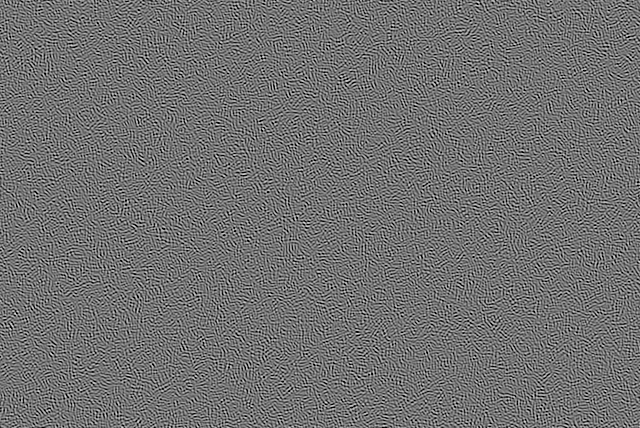
Reproduce this texture procedurally as a WebGL 2 fragment shader.

```glsl
#version 300 es
precision highp float;
// Fine grey labyrinth of short, winding ridges, mostly running down to the right.
// Each cell scatters a few windowed waves of random direction and phase; their
// sum is softened by the pixel footprint and mapped to slightly skewed greys.

uniform vec2 u_resolution;
out vec4 fragColor;

const float TAU = 6.2831853;

// Integer hash: three independent values in 0..1
vec3 hash3(ivec3 cell) {
    uvec3 v = uvec3(cell) * 1664525u + 1013904223u;
    v.x += v.y * v.z; v.y += v.z * v.x; v.z += v.x * v.y;
    v ^= v >> 16u;
    v.x += v.y * v.z; v.y += v.z * v.x; v.z += v.x * v.y;
    return vec3(v >> 8u) / 16777216.0;
}

float cornerSlope(ivec2 corner, vec2 offset) {
    float angle = TAU * hash3(ivec3(corner, 91)).x;
    return dot(vec2(cos(angle), sin(angle)), offset);
}

float gradientNoise(vec2 p) {
    ivec2 i = ivec2(floor(p));
    vec2 f = fract(p);
    vec2 u = f * f * f * (f * (f * 6.0 - 15.0) + 10.0);
    float low = mix(cornerSlope(i, f),
                    cornerSlope(i + ivec2(1, 0), f - vec2(1, 0)), u.x);
    float high = mix(cornerSlope(i + ivec2(0, 1), f - vec2(0, 1)),
                     cornerSlope(i + ivec2(1, 1), f - vec2(1, 1)), u.x);
    return mix(low, high, u.y);
}

// Sum of windowed waves; pixelSize is the width of a pixel in cells
float ridges(vec2 p, float pixelSize) {
    ivec2 home = ivec2(floor(p));
    float sum = 0.0;
    for (int y = -1; y <= 1; y++)
    for (int x = -1; x <= 1; x++) {
        ivec2 cell = home + ivec2(x, y);
        // The main direction drifts slowly from place to place
        float drift = 1.1 + gradientNoise(vec2(cell) * 0.17);
        for (int k = 0; k < 4; k++) {
            vec3 place = hash3(ivec3(cell, k));
            vec3 wave = hash3(ivec3(cell, k + 17));
            vec2 d = p - vec2(cell) - place.xy;
            float window = max(1.0 - dot(d, d), 0.0);
            float angle = drift + 2.2 * (wave.x - 0.5);
            float frequency = mix(1.7, 2.3, wave.y);
            // Gaussian pixel filter fades waves too fine to resolve
            float perPixel = frequency * pixelSize;
            float fade = exp(-8.0 * perPixel * perPixel);
            float along = dot(d, vec2(cos(angle), sin(angle)));
            sum += window * window * fade * cos(TAU * (frequency * along + wave.z));
        }
    }
    return sum;
}

void main() {
    // 67 cells fit the canvas height, with about two ridges in each
    float cellsPerPixel = 67.0 / u_resolution.y;
    float relief = 0.29 * ridges(gl_FragCoord.xy * cellsPerPixel, cellsPerPixel);

    // Dark tail a little longer than the light one
    float grey = 0.455 + relief - 0.6 * relief * relief;
    fragColor = vec4(vec3(clamp(grey, 0.0, 1.0)), 1.0);
}
```
